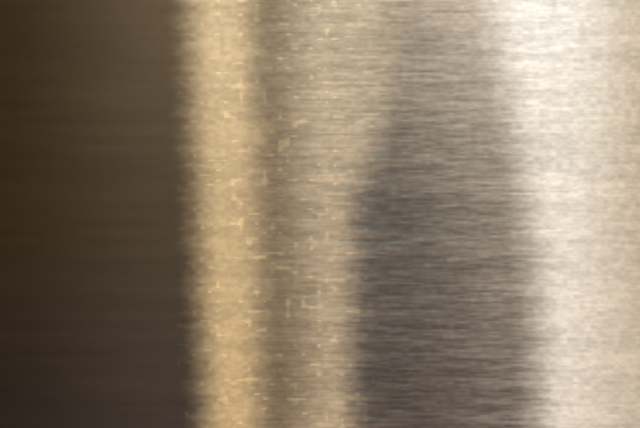
A Shadertoy shader for this texture:

```glsl
// Brushed warm metal: soft vertical bands of reflected light and shadow,
// blended left to right, with fine horizontal scratches and glints.
// The grain is sharp right of centre and blurs toward the left side.

float hash(vec2 p) {
    vec3 q = fract(vec3(p.xyx) * 0.1031);
    q += dot(q, q.yzx + 33.33);
    return fract((q.x + q.y) * q.z);
}

// Smooth value noise, centred on zero.
float noise(vec2 p) {
    vec2 cell = floor(p), f = fract(p);
    f = f * f * (3.0 - 2.0 * f);
    float low = mix(hash(cell), hash(cell + vec2(1, 0)), f.x);
    float high = mix(hash(cell + vec2(0, 1)), hash(cell + vec2(1, 1)), f.x);
    return mix(low, high, f.y) - 0.5;
}

// Moves from the present colour to the next one around an edge.
vec3 turnTo(vec3 colour, vec3 next, float x, float edge, float softness) {
    return mix(colour, next, smoothstep(edge - softness, edge + softness, x));
}

// Colour that changes from bottom to middle to top.
vec3 rise(vec3 bottom, vec3 middle, vec3 top, float y) {
    return y < 0.5 ? mix(bottom, middle, y * 2.0) : mix(middle, top, y * 2.0 - 1.0);
}

// Broad reflections, without grain.
vec3 reflections(vec2 uv) {
    float x = uv.x, y = uv.y, down = 1.0 - y;

    // Deep shadow on the left
    vec3 c = rise(vec3(0.16, 0.13, 0.11), vec3(0.20, 0.15, 0.09), vec3(0.21, 0.16, 0.10), y);
    vec3 shade = rise(vec3(0.26, 0.22, 0.19), vec3(0.31, 0.26, 0.20), vec3(0.40, 0.34, 0.26), y);
    c = turnTo(c, shade, x, 0.12, 0.17);

    // Gold stripe and the dim gap after it
    vec3 gold = rise(vec3(0.78, 0.66, 0.48), vec3(0.79, 0.68, 0.51), vec3(0.84, 0.74, 0.58), y);
    vec3 gap = rise(vec3(0.48, 0.41, 0.33), vec3(0.52, 0.45, 0.36), vec3(0.56, 0.49, 0.39), y);
    c = turnTo(c, gold, x, 0.295 + 0.025 * down, 0.038);
    c = turnTo(c, gap, x, 0.392 + 0.014 * down, 0.034);

    // Second, paler stripe
    vec3 pale = rise(vec3(0.70, 0.61, 0.49), vec3(0.71, 0.63, 0.52), vec3(0.77, 0.70, 0.59), y);
    c = turnTo(c, pale, x, 0.458 + 0.022 * down, 0.048);

    // Central shadow, its left edge bending outward near the top
    float bend = smoothstep(0.48, 0.82, y);
    vec3 core = rise(vec3(0.35, 0.31, 0.28), vec3(0.41, 0.38, 0.34), vec3(0.67, 0.61, 0.53), y);
    vec3 lift = rise(vec3(0.46, 0.41, 0.37), vec3(0.58, 0.53, 0.47), vec3(0.82, 0.76, 0.68), y);
    c = turnTo(c, core, x, 0.552 + 0.055 * bend, 0.034 + 0.012 * bend);
    c = turnTo(c, lift, x, 0.73 - 0.03 * y, 0.11);

    // Bright highlight, then a warm falloff to the right side
    vec3 glow = rise(vec3(0.87, 0.81, 0.74), vec3(0.92, 0.87, 0.80), vec3(0.97, 0.94, 0.89), y);
    vec3 rim = rise(vec3(0.77, 0.70, 0.61), vec3(0.76, 0.68, 0.58), vec3(0.80, 0.72, 0.61), y);
    c = turnTo(c, glow, x, 0.842 - 0.075 * y * y, 0.045);
    return turnTo(c, rim, x, 0.955, 0.085);
}

// Long thin scratches in two sizes.
float scratches(vec2 p) {
    return 0.65 * noise(p * vec2(14.0, 150.0)) + 0.55 * noise(p * vec2(38.0, 210.0) + 17.0);
}

void mainImage(out vec4 fragColor, in vec2 fragCoord) {
    vec2 uv = fragCoord / iResolution.xy;
    vec2 p = fragCoord / iResolution.y;

    // Ripple the band edges slightly along each brushed line
    float ripple = noise(p * vec2(3.0, 75.0)) * 0.010 + noise(p * vec2(60.0, 110.0)) * 0.008;
    vec3 colour = reflections(uv + vec2(ripple, 0.0));

    // Depth of focus across the surface
    float sharp = smoothstep(0.30, 0.60, uv.x) * (1.0 - 0.55 * smoothstep(0.78, 1.0, uv.x));
    float lit = smoothstep(0.25, 0.34, uv.x);

    // Sharp scratches, with slight colour fringes around the central edge
    float fringe = 0.0016 * exp(-pow((uv.x - 0.59) / 0.10, 2.0)) * (1.0 - smoothstep(0.5, 0.9, uv.y));
    vec3 fine = vec3(scratches(p + vec2(0.0, fringe)), scratches(p), scratches(p - vec2(0.0, fringe)));
    float shadow = 1.0 - smoothstep(0.35, 0.85, colour.g);
    colour *= 1.0 + fine * sharp * mix(0.13, 0.33, shadow);

    // Broad blurred streaks and rounder grains
    float streak = noise(p * vec2(4.0, 46.0) + 5.0) + 0.5 * noise(p * vec2(9.0, 90.0));
    float grain = noise(p * vec2(75.0, 105.0) + 31.0) + 0.6 * noise(p * vec2(125.0, 170.0));
    colour *= 1.0 + 0.08 * streak + grain * mix(0.015, 0.09, lit);

    // Small warm glints on the two stripes
    float stripes = lit * (1.0 - smoothstep(0.52, 0.62, uv.x));
    float glint = smoothstep(0.24, 0.46, noise(p * vec2(55.0, 88.0) + 63.0));
    colour += vec3(0.10, 0.085, 0.055) * glint * stripes;

    fragColor = vec4(clamp(colour, 0.0, 1.0), 1.0);
}
```
